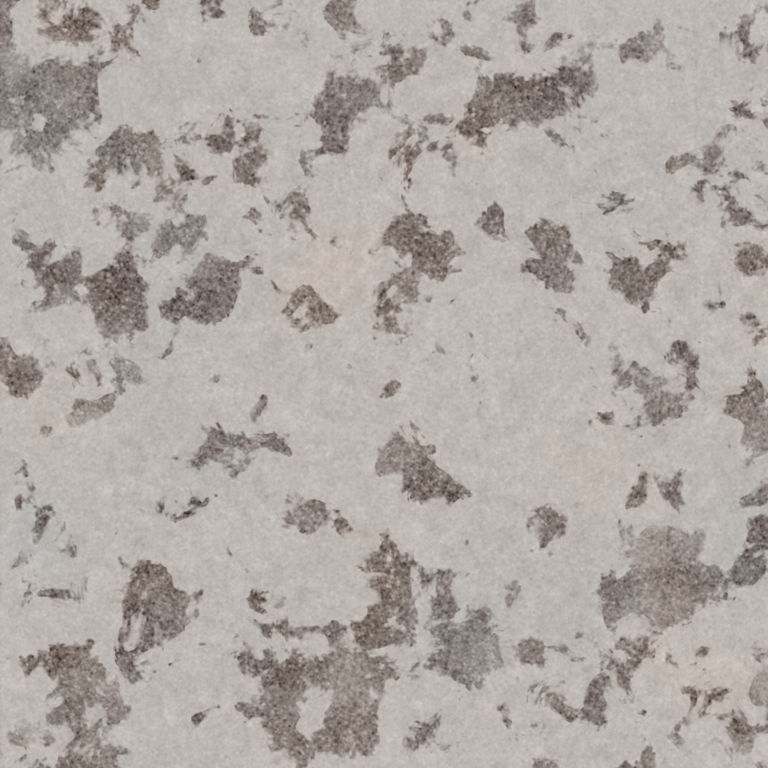
Reproduce this texture procedurally as a Shadertoy shader.

```glsl
// Weathered pale stone with ragged, grainy brown blotches.
// Layered cellular noise forms the blotches; finer layers fray their edges,
// and separate fine grain speckles both the stone and the stain.

vec3 hash3(vec2 cell) {
    vec3 h = fract(cell.xyx * vec3(0.1031, 0.1030, 0.0973));
    h += dot(h, h.yxz + 33.33);
    return fract((h.xxy + h.yzz) * h.zyx);
}

// Cellular noise: soft round spots of random sign, one per jittered cell
float spotNoise(vec2 p) {
    vec2 cell = floor(p);
    float sum = 0.0;
    for (int y = -1; y <= 1; y++) {
        for (int x = -1; x <= 1; x++) {
            vec2 neighbour = cell + vec2(x, y);
            vec3 spot = hash3(neighbour);
            vec2 toSpot = neighbour + spot.xy - p;
            float falloff = max(1.0 - dot(toSpot, toSpot), 0.0);
            sum += (2.0 * spot.z - 1.0) * falloff * falloff * falloff;
        }
    }
    return sum;
}

// Octaves of spots, each turned to hide the cell grid
float layeredSpots(vec2 p) {
    float sum = 0.0;
    float amplitude = 1.0;
    for (int i = 0; i < 5; i++) {
        sum += amplitude * spotNoise(p);
        p = mat2(1.6, 1.2, -1.2, 1.6) * p + 17.3;
        amplitude *= 0.62;
    }
    return sum;
}

void mainImage(out vec4 fragColor, in vec2 fragCoord) {
    vec2 uv = fragCoord / iResolution.y;

    // Small warp curls the blotch outlines
    vec2 warp = vec2(spotNoise(uv * 24.0 + 5.0), spotNoise(uv * 24.0 + 61.0));
    vec2 p = uv + 0.012 * warp;

    // Blotch coverage, gathered into loose clusters
    float field = layeredSpots(p * 13.0 + 40.0) + 0.4 * spotNoise(uv * 4.5 + 9.0);
    float coverage = smoothstep(0.13, 0.50, field);
    float strength = clamp(0.82 + 0.4 * spotNoise(p * 17.0 + 83.0), 0.35, 1.0);

    // Fine grain shared by both materials
    float grain = 0.6 * spotNoise(uv * 190.0) + 0.6 * spotNoise(uv * 310.0 + 29.0);
    float mottling = spotNoise(p * 55.0 + 71.0);
    float warmth = spotNoise(uv * 7.0 + 31.0) + 0.5 * spotNoise(p * 21.0 + 13.0);

    // Pale stone drifting between cool grey and warm beige
    vec3 stone = vec3(0.745, 0.719, 0.699) + 0.045 * grain + 0.025 * mottling;
    stone += vec3(0.016, 0.004, -0.002) * warmth;

    // Brown stain with coarse light and dark flecks
    vec3 stain = vec3(0.455, 0.410, 0.385) + 0.20 * grain + 0.04 * mottling;
    stain += vec3(0.018, 0.010, 0.0) * warmth;

    fragColor = vec4(mix(stone, stain, coverage * strength), 1.0);
}
```
